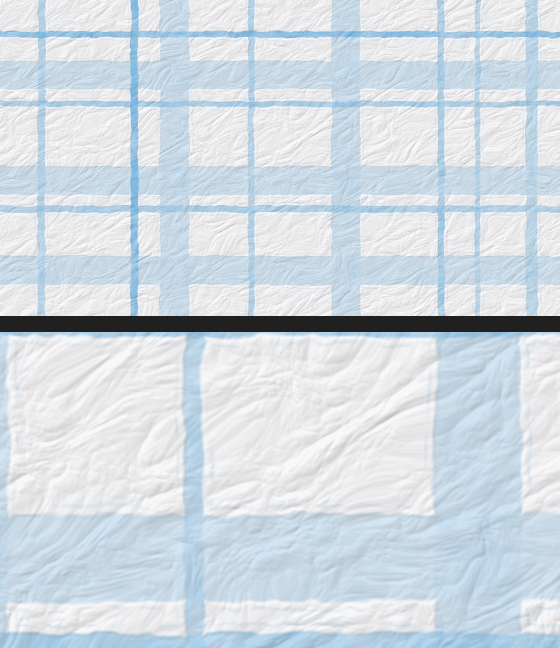
Top, the full canvas; bottom, a detail of the centre.
Give the GLSL for this pattern, as a WebGL 2 fragment shader.

```glsl
#version 300 es
precision highp float;
// Uneven blue plaid painted on rough plaster: wide pale bands and thin
// stronger lines cross on off-white. Noise wobbles the edges and varies
// the paint; a height field lit from the upper left gives the relief.
#define WOBBLE 0.0055        // edge waviness, in canvas heights
#define SOFT 0.0028          // edge softness, in canvas heights
#define STROKE_ANGLE 0.55    // direction of the plaster creases
#define CREASE_FREQ 27.0     // creases per canvas height
#define LIGHT_STEP 0.0032    // sampling distance for the relief
#define RELIEF_GAIN 0.42     // contrast of the relief
#define GROOVE 0.16          // depth of the painted bands
#define PAPER vec3(0.920, 0.920, 0.926)
#define PALE_BLUE vec3(0.790, 0.852, 0.898)
#define DEEP_BLUE vec3(0.490, 0.715, 0.870)

uniform vec2 u_resolution;
out vec4 fragColor;

// Each band: centre, half width, paint depth (in canvas heights)
const vec3 COLUMNS[8] = vec3[8](
  vec3(0.132, 0.012, 0.28), vec3(0.426, 0.012, 0.85),
  vec3(0.553, 0.047, 0.06), vec3(0.796, 0.010, 0.32),
  vec3(1.095, 0.046, 0.08), vec3(1.396, 0.011, 0.45),
  vec3(1.512, 0.008, 0.28), vec3(1.683, 0.019, 0.22));
const vec3 ROWS[6] = vec3[6](
  vec3(0.891, 0.010, 0.75), vec3(0.762, 0.045, 0.05),
  vec3(0.671, 0.009, 0.42), vec3(0.428, 0.046, 0.05),
  vec3(0.338, 0.011, 0.40), vec3(0.144, 0.046, 0.05));

float hash(vec2 p) {
  vec3 q = fract(vec3(p.xyx) * 0.1031);
  q += dot(q, q.yzx + 33.33);
  return fract((q.x + q.y) * q.z);
}

float noise(vec2 p) {
  vec2 i = floor(p), f = fract(p);
  f = f * f * f * (f * (f * 6.0 - 15.0) + 10.0);
  return mix(mix(hash(i), hash(i + vec2(1, 0)), f.x),
             mix(hash(i + vec2(0, 1)), hash(i + vec2(1, 1)), f.x), f.y);
}

// Adds one band to x: coverage, y: paint depth, z: distance to the nearest edge
vec3 addBand(vec3 acc, float coord, vec3 band) {
  float d = abs(coord - band.x) - band.y;
  float cover = 1.0 - smoothstep(-SOFT, SOFT, d);
  return vec3(max(acc.x, cover), max(acc.y, cover * band.z), min(acc.z, d));
}

// All bands together, with hand-painted edges
vec3 plaid(vec2 p) {
  vec2 coarse = vec2(noise(p * 24.0), noise(p * 24.0 + 71.0)) - 0.5;
  vec2 fine = vec2(noise(p * 75.0 + 19.0), noise(p * 75.0 + 43.0)) - 0.5;
  vec2 q = p + WOBBLE * (coarse + 0.7 * fine);
  vec3 col = vec3(0.0, 0.0, 1.0), row = col;
  for (int i = 0; i < 8; i++) col = addBand(col, q.x, COLUMNS[i]);
  for (int i = 0; i < 6; i++) row = addBand(row, q.y, ROWS[i]);
  float depth = max(col.y, row.y) + 0.4 * min(col.y, row.y)
              + 0.05 * col.x * row.x;
  return vec3(max(col.x, row.x), depth, min(col.z, row.z));
}

// Crumpled plaster: warped ridged noise stretched along the stroke
float plaster(vec2 p) {
  float c = cos(STROKE_ANGLE), s = sin(STROKE_ANGLE);
  vec2 u = mat2(c, -s, s, c) * p * CREASE_FREQ * vec2(0.65, 1.25);
  u += 1.3 * vec2(noise(u * 0.6 + 5.0), noise(u * 0.6 + 37.0));
  float h = 0.0, amp = 0.5;
  for (int i = 0; i < 4; i++) {
    h += amp * abs(2.0 * noise(u) - 1.0);
    u = mat2(0.9, 0.43, -0.43, 0.9) * u * 2.03 + 17.0;
    amp *= 0.5;
  }
  return h;
}

void main() {
  vec2 p = gl_FragCoord.xy / u_resolution.y;
  vec2 toLight = p + LIGHT_STEP * vec2(-0.6, 0.8);
  vec3 bands = plaid(p);

  // Patchy paint, deepest on the narrow lines
  float patchy = noise(p * vec2(17.0, 13.0) + 90.0);
  float streak = noise(p * 60.0 + 8.0);
  float depth = bands.y * (0.55 + 0.6 * patchy + 0.3 * streak);
  vec3 paint = mix(PALE_BLUE, DEEP_BLUE, clamp(depth, 0.0, 1.0));
  vec3 color = mix(PAPER, paint, bands.x * (0.88 + 0.12 * streak));

  // Faint broken outline just inside each pale cell
  float outline = 1.0 - smoothstep(0.0, 0.0035, abs(bands.z - 0.008));
  color = mix(color, PALE_BLUE, 0.5 * outline * smoothstep(0.3, 0.7, streak));

  // Relief lit from the upper left
  float slope = plaster(p) - plaster(toLight);
  slope -= GROOVE * (bands.x - plaid(toLight).x);
  float shade = clamp(RELIEF_GAIN * slope, -0.24, 0.055);
  color *= 1.0 + shade;
  fragColor = vec4(clamp(color, 0.0, 1.0), 1.0);
}
```
